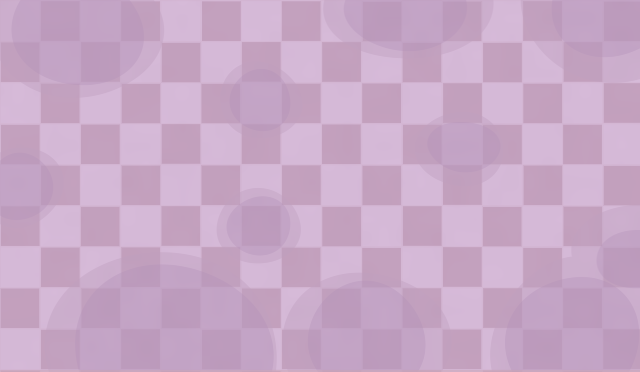
Write a Shadertoy shader that draws this pattern.

```glsl
// A mauve checkerboard, about 16 by 9 cells, under translucent wobbly stains.
// Dark cells are slightly uneven inset boxes; each stain is a pair of warped
// ellipses, a pale halo and a deeper core. Units: 100 = canvas width, y down.

const vec2  CELL         = vec2(6.28, 6.41);
const float TOP_OFFSET   = 0.10;
const float CELL_INSET   = 0.11;
const float CELL_JITTER  = 0.10;
const float BOARD_BOTTOM = 57.8;
const float WOBBLE       = 0.035;
const float GRAIN        = 0.008;

const vec3 LIGHT      = vec3(0.835, 0.725, 0.843);
const vec3 DARK       = vec3(0.763, 0.628, 0.742);
const vec3 SEAM       = vec3(0.822, 0.702, 0.815);
const vec3 HALO_TINT  = vec3(0.750, 0.625, 0.748);
const vec3 CORE_TINT  = vec3(0.700, 0.567, 0.722);
const vec3 EDGE_TINT  = vec3(0.800, 0.660, 0.730);
const float HALO_ALPHA = 0.42;
const float CORE_ALPHA = 0.35;

// Stains as centre.xy, radii.zw
const int STAINS = 11;
const vec4 CORES[STAINS] = vec4[STAINS](
    vec4(12.1, 4.6, 10.3, 8.9), vec4(63.5, 1.6, 9.3, 6.5),
    vec4(95.7, 0.7, 9.8, 8.1),  vec4(40.7, 15.7, 4.9, 4.7),
    vec4(72.5, 22.9, 5.6, 4.0), vec4(3.1, 29.2, 5.0, 5.4),
    vec4(40.5, 35.3, 5.1, 4.5), vec4(27.0, 55.5, 15.8, 14.0),
    vec4(57.3, 53.0, 8.9, 9.2), vec4(89.5, 53.5, 10.3, 10.5),
    vec4(100.0, 40.5, 7.2, 4.4));
const vec4 HALOS[STAINS] = vec4[STAINS](
    vec4(11.7, 4.5, 13.3, 11.0), vec4(64.0, 0.5, 13.0, 9.0),
    vec4(96.0, 0.5, 15.0, 11.8), vec4(40.7, 15.7, 6.5, 5.9),
    vec4(71.9, 23.3, 6.7, 6.0),  vec4(3.2, 29.2, 6.6, 6.3),
    vec4(40.4, 35.4, 6.8, 5.7),  vec4(25.5, 55.5, 18.0, 16.4),
    vec4(57.0, 53.5, 12.8, 11.3), vec4(89.5, 54.0, 12.8, 13.5),
    vec4(101.0, 40.0, 12.0, 8.0));

float hash(vec2 p) {
    p = fract(p * vec2(0.1031, 0.1137));
    p += dot(p, p.yx + 33.33);
    return fract((p.x + p.y) * p.x * 17.0);
}

float noise(vec2 p) {
    vec2 i = floor(p), f = fract(p);
    f = f * f * (3.0 - 2.0 * f);
    vec2 e = vec2(0.0, 1.0);
    return mix(mix(hash(i), hash(i + e.yx), f.x),
               mix(hash(i + e.xy), hash(i + e.yy), f.x), f.y);
}

// Coverage of a signed distance, softened over one pixel
float cover(float dist, float px) {
    return 1.0 - smoothstep(-0.6 * px, 0.6 * px, dist);
}

// Approximate distance to an ellipse with a slow wavy outline
float stainDistance(vec2 p, vec4 stain, float seed) {
    vec2 d = (p - stain.xy) / stain.zw;
    float a = atan(d.y, d.x);
    float wave = sin(2.0 * a + seed) + 0.7 * sin(3.0 * a + 2.3 * seed);
    return (length(d) - 1.0 - WOBBLE * wave) * min(stain.z, stain.w);
}

vec3 checkerboard(vec2 p, float px) {
    vec2 grid = (p - vec2(0.0, TOP_OFFSET)) / CELL;
    vec2 id = floor(grid);
    vec2 local = (grid - id - 0.5) * CELL;

    // Faint seam along the cell borders
    vec2 border = 0.5 * CELL - abs(local);
    float seam = cover(min(border.x, border.y) - 0.10, px);
    vec3 col = mix(LIGHT, SEAM, 0.6 * seam);

    // Uneven dark boxes on alternate cells
    vec2 jitter = vec2(hash(id + 5.0), hash(id + 31.0)) - 0.5;
    vec2 box = abs(local - CELL_JITTER * jitter) - 0.5 * CELL + CELL_INSET;
    float odd = mod(id.x + id.y, 2.0);
    return mix(col, DARK, odd * cover(max(box.x, box.y), px));
}

void mainImage(out vec4 fragColor, in vec2 fragCoord) {
    float px = 100.0 / iResolution.x;
    vec2 p = vec2(fragCoord.x, iResolution.y - fragCoord.y) * px;
    vec3 col = checkerboard(p, px);

    // Merge the stains so that overlaps stay flat
    float halo = 0.0, core = 0.0;
    for (int i = 0; i < STAINS; i++) {
        float seed = 1.7 * float(i);
        halo = max(halo, cover(stainDistance(p, HALOS[i], seed + 0.8), px));
        core = max(core, cover(stainDistance(p, CORES[i], seed), px));
    }
    col = mix(col, HALO_TINT, HALO_ALPHA * halo);
    col = mix(col, CORE_TINT, CORE_ALPHA * core);

    // Thin warm strip along the bottom and slight tonal drift
    col = mix(col, EDGE_TINT, 0.6 * cover(BOARD_BOTTOM - p.y, px));
    col += GRAIN * (noise(0.35 * p) - 0.5);
    fragColor = vec4(col, 1.0);
}
```
